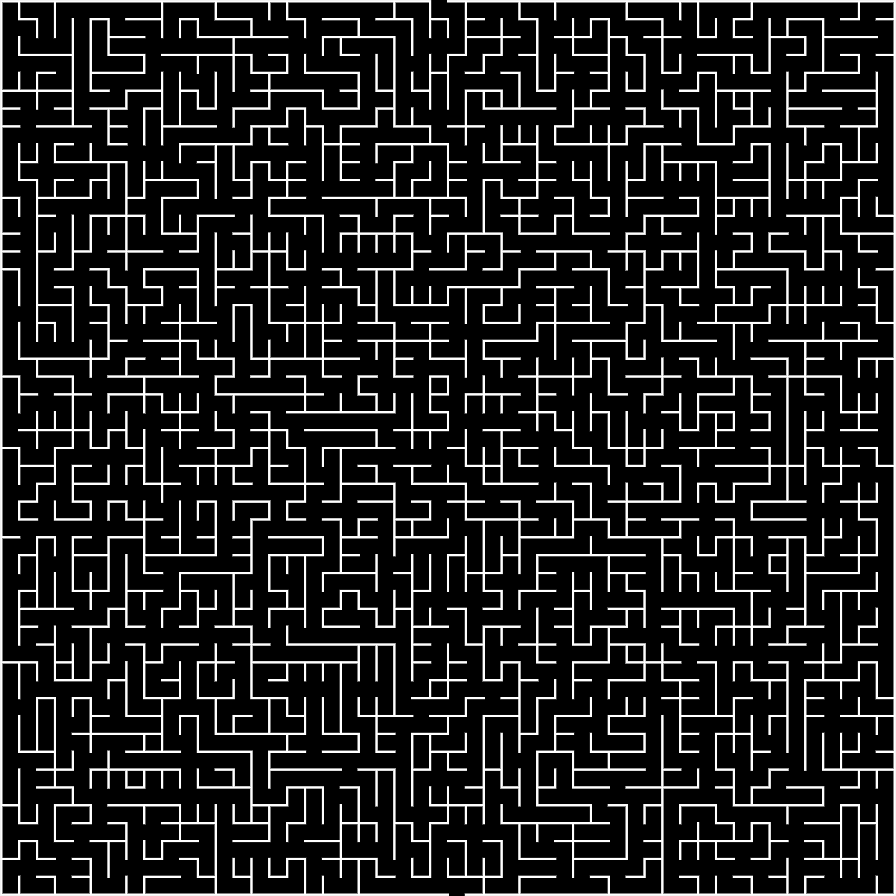
Reproduce this pattern procedurally as a three.js fragment shader.

```glsl
// Draws a square maze of thin white walls on black, with a gap at top and bottom.
// Every inner grid corner grows one wall in a hashed direction; where such walls
// chase each other in a closed loop, one corner of the loop turns elsewhere.
varying vec2 vUv;

const float CELLS = 50.0;
const int MAX_WALK = 20;

float hash(vec2 p) {
  vec3 q = fract(p.xyx * vec3(0.1031, 0.1030, 0.0973));
  q += dot(q, q.yzx + 33.33);
  return fract((q.x + q.y) * q.z);
}

// One of the four grid directions
vec2 heading(float turn) {
  float k = mod(floor(turn) + 0.5, 4.0);
  if (k < 1.0) return vec2(1.0, 0.0);
  if (k < 2.0) return vec2(0.0, 1.0);
  if (k < 3.0) return vec2(-1.0, 0.0);
  return vec2(0.0, -1.0);
}

vec2 firstChoice(vec2 corner) {
  return heading(hash(corner) * 4.0);
}

bool same(vec2 a, vec2 b) {
  return distance(a, b) < 0.5;
}

bool onBorder(vec2 c) {
  return min(c.x, c.y) < 0.5 || max(c.x, c.y) > CELLS - 0.5;
}

// Follows first choices from a corner and tells whether they reach the goal
bool leadsTo(vec2 corner, vec2 goal) {
  for (int i = 0; i < MAX_WALK; i++) {
    if (same(corner, goal)) return true;
    if (onBorder(corner)) return false;
    corner += firstChoice(corner);
  }
  return false;
}

// Final wall direction of an inner corner
vec2 wallFrom(vec2 corner) {
  vec2 choice = firstChoice(corner);
  if (!leadsTo(corner + choice, corner)) return choice;

  // Only the highest ranked corner of a loop may turn
  float rank = hash(corner + 71.0);
  vec2 other = corner + choice;
  for (int i = 0; i < MAX_WALK; i++) {
    if (same(other, corner)) break;
    if (hash(other + 71.0) > rank) return choice;
    other += firstChoice(other);
  }
  for (int k = 1; k < 4; k++) {
    vec2 turned = heading(hash(corner) * 4.0 + float(k));
    if (!leadsTo(corner + turned, corner)) return turned;
  }
  return choice;
}

bool hasWall(vec2 corner, vec2 dir) {
  vec2 end = corner + dir;
  vec2 mid = corner + 0.5 * dir;
  if (min(end.x, end.y) < -0.5 || max(end.x, end.y) > CELLS + 0.5) return false;

  // Outer frame with entrance and exit
  if (mid.x < 0.1 || mid.x > CELLS - 0.1) return true;
  if (mid.y < 0.1) return abs(mid.x - 25.5) > 0.1;
  if (mid.y > CELLS - 0.1) return abs(mid.x - 24.5) > 0.1;

  // Inner wall grown from either end
  if (!onBorder(corner) && dot(wallFrom(corner), dir) > 0.5) return true;
  return !onBorder(end) && dot(wallFrom(end), dir) < -0.5;
}

void main() {
  float margin = 0.0015;
  vec2 p = (vUv - margin) / (1.0 - 2.0 * margin) * CELLS;
  float soft = 0.7 * fwidth(p.x);
  vec2 corner = clamp(floor(p + 0.5), 0.0, CELLS);

  // Cover the four possible walls around the nearest corner
  float wall = 0.0;
  for (int k = 0; k < 4; k++) {
    vec2 dir = heading(float(k));
    vec2 q = abs(p - corner - 0.5 * dir) - 0.5 * abs(dir) - 0.065;
    float cover = clamp(0.5 - max(q.x, q.y) / soft, 0.0, 1.0);
    if (cover > wall && hasWall(corner, dir)) wall = cover;
  }
  gl_FragColor = vec4(vec3(wall), 1.0);
}
```
